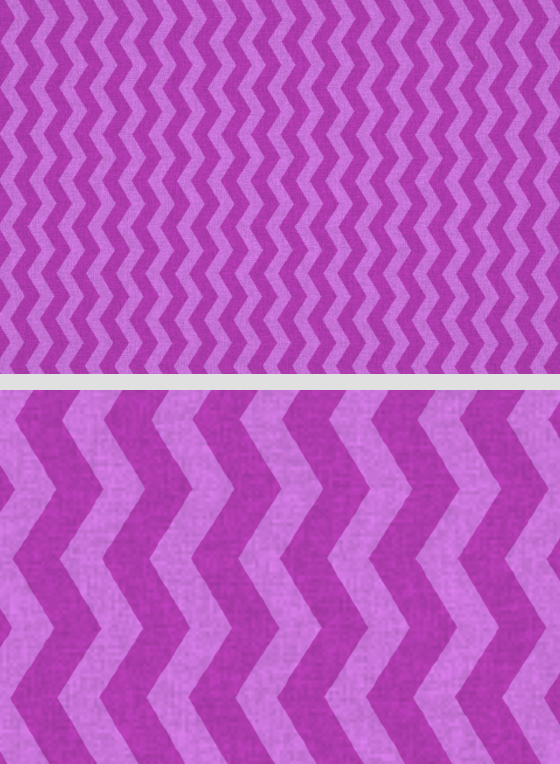
Top, the full canvas; bottom, a detail of the centre.
This pattern is drawn by a Shadertoy shader. Its source:

```glsl
// Woven cotton printed with narrow upright two-tone purple chevron stripes.

// All lengths are fractions of the canvas height.
const float PITCH = 0.0793;        // one light plus one dark stripe
const float ROW = 0.1238;          // height of one zigzag
const float SWING = 0.0380;        // sideways reach of the zigzag
const float LIGHT_SHARE = 0.47;    // light part of the pitch
const vec2 FIRST_TIP = vec2(0.079, 0.049); // right tip, measured from top left
const float LEAN = 0.016;          // leftward drift of stripes going down
const float ROW_TILT = 0.002;      // slight fall of rows to the right
const float WOBBLE = 0.0007;       // unevenness of the cloth
const float RAGGED = 0.0012;       // roughness of the dye edges
const float THREADS = 320.0;       // threads per canvas height
const float GRAIN = 0.12;          // strength of the weave
const float SHADE = 0.035;         // darkening toward the corners
const vec3 LIGHT = vec3(0.780, 0.445, 0.842);
const vec3 DARK = vec3(0.680, 0.232, 0.680);
const vec3 LINT = vec3(0.88, 0.66, 0.91);

float hash(vec2 p) {
    p = fract(p * vec2(0.1031, 0.1137));
    p += dot(p, p.yx + 33.33);
    return fract((p.x + p.y) * p.x * 91.7);
}

float valueNoise(vec2 p) {
    vec2 cell = floor(p), f = fract(p);
    f = f * f * (3.0 - 2.0 * f);
    float low = mix(hash(cell), hash(cell + vec2(1, 0)), f.x);
    float high = mix(hash(cell + vec2(0, 1)), hash(cell + vec2(1, 1)), f.x);
    return mix(low, high, f.y);
}

// Signed distance across the light stripe, negative inside.
float stripeDistance(vec2 p) {
    float down = p.y - FIRST_TIP.y - ROW_TILT * p.x;
    float zigzag = abs(2.0 * fract(down / ROW) - 1.0) - 1.0;
    float edge = FIRST_TIP.x + SWING * zigzag - LEAN * down;
    float halfWidth = 0.5 * LIGHT_SHARE * PITCH;
    float across = (p.x - edge + halfWidth) / PITCH;
    float fromCentre = abs(fract(across + 0.5) - 0.5) * PITCH;
    float slope = 2.0 * SWING / ROW;
    return (fromCentre - halfWidth) * inversesqrt(1.0 + slope * slope);
}

// Thread streaks both ways plus single crossings, roughly -0.5 to 0.5.
float weave(vec2 p) {
    vec2 t = p * THREADS;
    float warp = valueNoise(t * vec2(1.0, 0.16));
    float weft = valueNoise(t * vec2(0.16, 1.0) + 57.0);
    float crossing = valueNoise(t + 131.0);
    return 0.28 * warp + 0.28 * weft + 0.44 * crossing - 0.5;
}

// Sparse pale flecks, one possible per cell.
float lint(vec2 p) {
    vec2 g = p * 9.0, cell = floor(g);
    vec2 spot = 0.2 + 0.6 * vec2(hash(cell + 7.0), hash(cell + 19.0));
    float present = step(0.94, hash(cell + 41.0));
    return present * (1.0 - smoothstep(0.008, 0.028, length(fract(g) - spot)));
}

void mainImage(out vec4 fragColor, in vec2 fragCoord) {
    vec2 p = fragCoord / iResolution.y;
    p.y = 1.0 - p.y;
    float pixel = 1.0 / iResolution.y;

    // Cloth drift and ragged dye edges
    vec2 cloth = p + WOBBLE * sin(p.yx * vec2(9.0, 7.0) + vec2(0.4, 1.7));
    cloth.x += RAGGED * (valueNoise(p * 190.0) - 0.5);

    // Printed stripes
    float d = stripeDistance(cloth);
    vec3 color = mix(LIGHT, DARK, smoothstep(-pixel, pixel, d));

    // Weave, lint and soft corner shade
    color *= 1.0 + 2.0 * GRAIN * weave(p);
    color = mix(color, LINT, 0.5 * lint(p));
    vec2 fromCentre = fragCoord / iResolution.xy - 0.5;
    color *= 1.01 - SHADE * 2.0 * dot(fromCentre, fromCentre);

    fragColor = vec4(color, 1.0);
}
```
